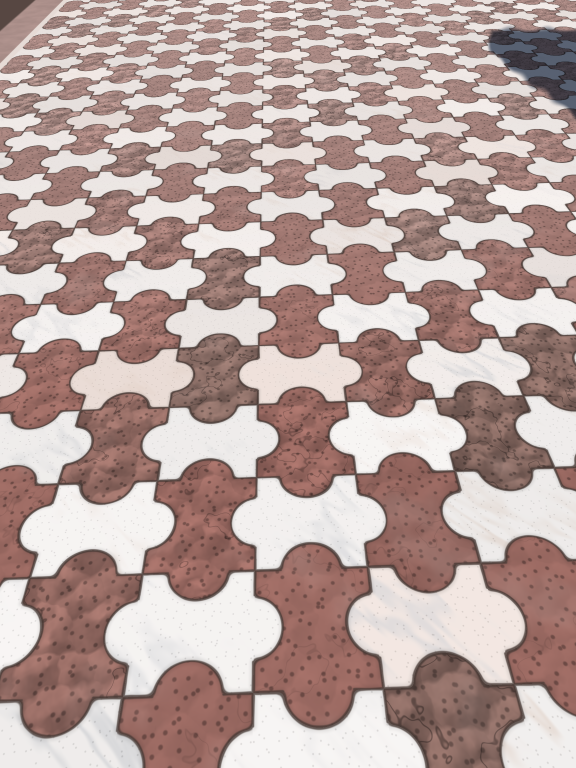
Write a WebGL 2 fragment shader that draws this pattern.

```glsl
#version 300 es
precision highp float;
uniform vec2 u_resolution;
out vec4 outColor;

float hash(vec2 p) {
  return fract(sin(dot(p, vec2(127.1, 311.7))) * 43758.5453);
}

// Distance to the nearest scattered point
float cellular(vec2 p) {
  vec2 base = floor(p), f = p - base;
  float nearest = 2.0;
  for (int y = -1; y <= 1; y++)
    for (int x = -1; x <= 1; x++) {
      vec2 o = vec2(x, y), id = base + o;
      nearest = min(nearest, length(o + vec2(hash(id), hash(id + 57.3)) - f));
    }
  return nearest;
}

// Layered sines, roughly -1 to 1
float waves(vec2 p) {
  float sum = 0.0, amp = 0.5;
  for (int i = 0; i < 4; i++) {
    sum += amp * sin(p.x + 1.7 * sin(p.y * 0.8)) * cos(p.y + 1.3 * sin(p.x * 0.7));
    p = mat2(1.5, 1.2, -1.2, 1.5) * p + 2.3;
    amp *= 0.55;
  }
  return sum;
}

float smoothMin(float a, float b, float k) {
  float h = max(k - abs(a - b), 0.0) / k;
  return min(a, b) - h * h * k * 0.25;
}

vec3 marble(vec2 p, vec2 id) {
  float tint = hash(id + 3.1);
  vec3 col = mix(vec3(0.96, 0.95, 0.945), vec3(0.92, 0.865, 0.84), smoothstep(0.55, 1.0, tint));
  vec2 q = p * 3.0 + 20.0 * hash(id);
  float vein = smoothstep(0.22, 0.0, abs(waves(q + q.yx * 0.6)));
  vec3 stain = mix(vec3(0.79, 0.80, 0.82), vec3(0.85, 0.76, 0.70), step(0.5, hash(id + 8.7)));
  col = mix(col, stain, vein * (0.12 + 0.4 * hash(id + 5.5)) * smoothstep(-0.2, 0.5, waves(q * 0.7 + 4.0)));
  return col - 0.10 * smoothstep(0.13, 0.04, cellular(p * 13.0));
}

vec3 sandstone(vec2 p, vec2 id, float far) {
  float age = hash(id + 11.3);
  vec3 col = mix(vec3(0.60, 0.41, 0.38), vec3(0.51, 0.405, 0.375), smoothstep(0.6, 1.0, age));
  col = mix(col, vec3(0.69, 0.575, 0.555), 0.8 * far);
  // Flaked relief lit from one side
  vec2 q = p * 3.2 + 0.35 * vec2(waves(p * 6.0), waves(p * 6.0 + 9.0)) + 9.0 * age;
  float slope = cellular(q) - cellular(q + vec2(0.07, -0.12));
  float rough = 0.25 + 0.75 * smoothstep(0.2, 0.9, age);
  col *= 1.0 + rough * (1.1 * slope + 0.13 * waves(p * 9.0 + age * 30.0));
  float crack = smoothstep(0.035, 0.0, abs(waves(p * 4.0 + age * 17.0) - 0.25));
  col *= 1.0 - 0.35 * rough * crack;
  // Pits and dust
  col *= 1.0 - 0.3 * smoothstep(0.22, 0.08, cellular(p * 9.0 + 5.0));
  return mix(col, vec3(0.72, 0.62, 0.60), 0.25 * smoothstep(0.1, 0.8, waves(p * 2.3 + 6.0)));
}

vec3 paving(vec2 s) {
  // Ground plane in perspective, one unit per tile
  float depth = 1.2656 - s.y + 0.033 * (s.x - 0.331);
  vec2 p = vec2((s.x - 0.3297 - 0.016 * (1.168 - depth)) / (0.1455 * depth),
                (1.0 / depth - 0.8562) / 0.1352);
  float far = smoothstep(0.85, 0.3, depth);

  // Checker cells, turned so that knobs enter along y
  vec2 id = floor(p), g = p - id - 0.5;
  bool white = mod(id.x + id.y, 2.0) > 0.5;
  if (!white) g = g.yx;
  vec2 a = abs(g);
  vec2 radius = white ? vec2(0.265, 0.25) : vec2(0.255, 0.235);
  float knob = (length((a - vec2(0.0, 0.5)) / radius) - 1.0) * 0.25;
  float entry = smoothMin(knob, 0.5 - a.y, 0.05);
  float side = length(vec2(max(0.275 - a.y, 0.0), 0.5 - a.x));
  float joint = min(abs(entry), side);
  if (entry < 0.0) {
    vec2 dir = vec2(0.0, sign(g.y));
    id += white ? dir : dir.yx;
    white = !white;
  }

  vec3 col = white ? mix(marble(p, id), vec3(0.91, 0.875, 0.86), 0.7 * far)
                   : sandstone(p, id, far);
  col *= 0.97 + 0.06 * hash(id + 21.0);

  // Worn, uneven joints
  float width = 0.009 + 0.006 * waves(p * 5.0);
  col = mix(col, vec3(0.31, 0.25, 0.23), 0.8 * smoothstep(width + 0.009, width - 0.003, joint));
  col *= 1.0 - 0.10 * smoothstep(0.05, 0.0, joint);

  // Pale kerb, plain band and dark ground beyond the tiles
  vec3 band = vec3(0.67, 0.56, 0.54) * (1.0 + 0.06 * waves(p * 4.0));
  col = mix(col, vec3(0.90, 0.86, 0.84), smoothstep(-6.78, -6.82, p.x));
  col = mix(col, band, smoothstep(-6.97, -7.01, p.x));
  col = mix(col, vec3(0.34, 0.28, 0.26), smoothstep(-7.95, -8.05, p.x));

  // Cast shadow at the far right
  float shade = max(max(0.64 - s.x, s.y - 0.961), 0.78 * (0.935 - 0.8 * (s.x - 0.638) - s.y));
  shade += 0.004 * sin(s.x * 130.0) * cos(s.y * 110.0);
  return col * mix(vec3(0.37, 0.42, 0.50), vec3(1.0), smoothstep(-0.004, 0.004, shade));
}

void main() {
  // Average a 3 by 3 grid of samples for smooth edges
  vec3 sum = vec3(0.0);
  for (int i = 0; i < 9; i++) {
    vec2 offset = (vec2(i % 3, i / 3) - 1.0) / 3.0;
    sum += paving((gl_FragCoord.xy + offset) / u_resolution * vec2(0.75, 1.0));
  }
  outColor = vec4(sum / 9.0, 1.0);
}
```
